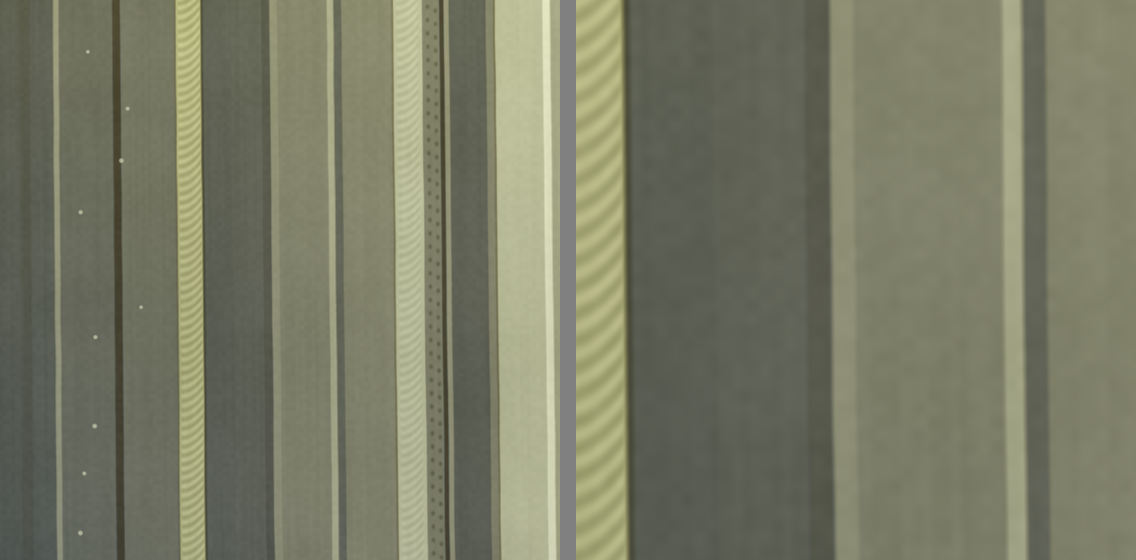
Left: the whole. Right: its middle third, enlarged.
A Shadertoy shader for this texture:

```glsl
// Upright metal slats of uneven width with thin ridges, two ribbed strips and a dotted groove.
#define SOFT 0.0022        // half width of the band edges
#define LEAN 0.009         // sideways drift from top to bottom
#define RIB_COUNT 62.0     // ribs along each strip
#define DOT_COUNT 42.0     // dots along the groove
#define SPECK_COUNT 9      // pale chips on the left slats
#define GRAIN 0.022        // strength of the mottling
#define STREAK 0.018       // strength of the brushed streaks

const int BANDS = 24;

// Left edge of each band across the canvas
const float EDGE[BANDS] = float[](
    0.000, 0.033, 0.052, 0.094, 0.104, 0.200, 0.214, 0.313,
    0.358, 0.412, 0.466, 0.481, 0.495, 0.583, 0.595, 0.609,
    0.701, 0.753, 0.784, 0.792, 0.801, 0.867, 0.883, 0.968);

// Tone of each band, as a position on the palette
const float TONE[BANDS] = float[](
    0.95, 0.75, 1.00, 3.10, 1.45, 0.00, 1.70, 3.75,
    1.05, 1.15, 0.75, 2.85, 2.25, 3.60, 1.20, 2.40,
    4.15, 2.10, 0.00, 3.00, 1.05, 2.30, 4.10, 5.40);

const vec3 PALETTE[6] = vec3[](
    vec3(0.28, 0.26, 0.19), vec3(0.36, 0.37, 0.33), vec3(0.48, 0.48, 0.40),
    vec3(0.57, 0.57, 0.47), vec3(0.70, 0.71, 0.58), vec3(0.80, 0.81, 0.69));

float hash(vec2 p) {
    return fract(sin(dot(p, vec2(127.1, 311.7))) * 43758.5453);
}

float noise(vec2 p) {
    vec2 i = floor(p), f = fract(p);
    f = f * f * (3.0 - 2.0 * f);
    return mix(mix(hash(i), hash(i + vec2(1, 0)), f.x),
               mix(hash(i + vec2(0, 1)), hash(i + vec2(1, 1)), f.x), f.y);
}

vec3 ramp(float tone) {
    float t = clamp(tone, 0.0, 5.0);
    int i = min(int(t), 4);
    return mix(PALETTE[i], PALETTE[i + 1], t - float(i)) + 0.1 * max(tone - 5.0, 0.0);
}

// Soft mask, 1 between two upright edges
float strip(float x, float left, float right) {
    return smoothstep(left - SOFT, left + SOFT, x) * (1.0 - smoothstep(right - SOFT, right + SOFT, x));
}

// Curved slanting ribs, from -1 to 1, inside one strip
float ribs(vec2 p, float left, float right) {
    float across = (p.x - left) / (right - left);
    float phase = p.y * RIB_COUNT - 1.5 * across * across + 0.4 * noise(p * 9.0);
    return sin(6.2832 * phase) * strip(p.x, left, right);
}

void mainImage(out vec4 fragColor, in vec2 fragCoord) {
    vec2 uv = fragCoord / iResolution.xy;
    float px = 1.0 / iResolution.y;
    vec2 p = uv;
    p.x -= LEAN * (0.85 + 0.5 * uv.x) * (1.0 - uv.y);
    p.x += 0.0012 * (noise(vec2(uv.x * 12.0, uv.y * 14.0)) - 0.5);

    // Slats and ridges
    float tone = TONE[0];
    for (int i = 1; i < BANDS; i++)
        tone = mix(tone, TONE[i], smoothstep(EDGE[i] - SOFT, EDGE[i] + SOFT, p.x));
    tone = mix(tone, 3.4, smoothstep(0.979, 0.984, p.x));
    vec3 color = ramp(tone);

    // Ribbed strips, the left one yellower
    float leftRibs = ribs(p, 0.317, 0.356);
    float rightRibs = ribs(p, 0.707, 0.746);
    color += vec3(0.055, 0.055, 0.05) * leftRibs + 0.03 * rightRibs;
    color += vec3(0.015, 0.01, -0.06) * strip(p.x, 0.313, 0.358);

    // Two columns of dark dots in the groove
    for (int i = 0; i < 2; i++) {
        float column = 0.763 + 0.014 * float(i);
        float along = (fract(p.y * DOT_COUNT + 0.3 * float(i)) - 0.5) / DOT_COUNT;
        float d = length(vec2(p.x - column, along * 0.8));
        color -= 0.11 * (1.0 - smoothstep(0.002 - px, 0.004 + px, d));
    }

    // Warm shadow lines beside the strips and ridges
    float shade = strip(p.x, 0.357, 0.362) + strip(p.x, 0.698, 0.702)
                + strip(p.x, 0.880, 0.884) + 0.6 * strip(p.x, 0.310, 0.314);
    color -= vec3(0.07, 0.08, 0.10) * shade;

    // Light from above, cooler towards the lower left
    color *= 0.975 + 0.06 * smoothstep(0.3, 1.0, uv.y);
    color += vec3(-0.022, -0.008, 0.016) * (1.0 - uv.y) * (1.0 - uv.x);
    color += vec3(0.010, 0.010, -0.012) * uv.y;

    // Brushed streaks and mottling
    color += STREAK * (noise(vec2(p.x * 170.0, p.y * 3.0)) - 0.5);
    color += GRAIN * (noise(uv * 11.0) - 0.5) + GRAIN * (noise(uv * 130.0) - 0.5);

    // Pale chips
    for (int i = 0; i < SPECK_COUNT; i++) {
        float id = float(i);
        vec2 center = vec2(mix(0.11, 0.25, hash(vec2(id, 3.7))),
                           (id + hash(vec2(id, 8.1))) / float(SPECK_COUNT));
        float radius = mix(0.0025, 0.0055, hash(vec2(id, 5.3)));
        float chip = 1.0 - smoothstep(radius * 0.4, radius + px, length(p - center));
        color = mix(color, PALETTE[5], 0.75 * chip);
    }

    fragColor = vec4(clamp(color, 0.0, 1.0), 1.0);
}
```
